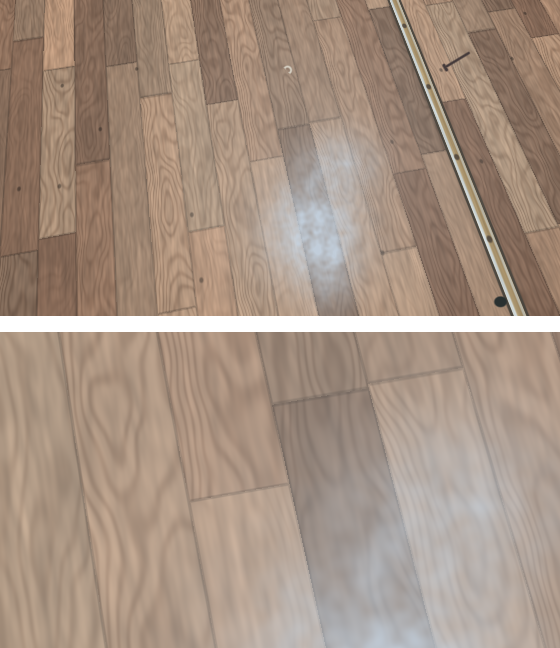
Top: the whole. Bottom: its middle third, enlarged.
A WebGL 2 fragment shader for this texture:

```glsl
#version 300 es
precision highp float;
// Staggered wood-strip floor in perspective, with window glare and a metal threshold strip.
uniform vec2 u_resolution;
out vec4 outColor;

vec2 hash2(vec2 p) {
  vec3 q = fract(p.xyx * vec3(0.1031, 0.1030, 0.0973));
  q += dot(q, q.yzx + 33.33);
  return fract((q.xx + q.yz) * q.zy);
}

float gradientNoise(vec2 p) {
  vec2 i = floor(p), f = p - i;
  vec2 s = f * f * f * (f * (f * 6.0 - 15.0) + 10.0);
  vec2 e = vec2(1, 0);
  float a = dot(hash2(i) * 2.0 - 1.0, f);
  float b = dot(hash2(i + e) * 2.0 - 1.0, f - e);
  float c = dot(hash2(i + e.yx) * 2.0 - 1.0, f - e.yx);
  float d = dot(hash2(i + 1.0) * 2.0 - 1.0, f - 1.0);
  return mix(mix(a, b, s.x), mix(c, d, s.x), s.y);
}

float segment(vec2 p, vec2 a, vec2 b) {
  vec2 d = b - a;
  return length(p - a - d * clamp(dot(p - a, d) / dot(d, d), 0.0, 1.0));
}

// Soft round spot of light with radii r
float spot(vec2 p, vec2 r) {
  p /= r;
  return exp(-dot(p, p));
}

vec3 woodFloor(vec2 ground, float pixel) {
  // Strips across, staggered boards of uneven length along
  float across = (ground.x - 0.234) / 0.0921;
  float column = floor(across);
  float u = across - column;
  float along = ground.y / 0.463 - fract(0.45 * column + 0.22 * sin(column * 2.3));
  along += 0.1 * sin(3.1416 * along + column * 1.7);
  float row = floor(along);
  vec2 rnd = hash2(vec2(column, row) + 41.0);
  vec2 rnd2 = hash2(vec2(row, column) + 87.0);
  vec2 seed = rnd * 60.0 + rnd2.yx * 25.0;

  // Board tone
  vec3 color = mix(vec3(0.49, 0.385, 0.315), vec3(0.71, 0.59, 0.485), smoothstep(0.0, 1.0, rnd.x));
  color *= mix(vec3(1.02, 0.98, 0.96), vec3(0.98, 1.01, 1.02), rnd2.x);

  // Cathedral rings, long streaks and pores
  float bend = gradientNoise(vec2(u * 1.6, ground.y * 7.0) + seed);
  float wave = gradientNoise(vec2(u * 3.0, ground.y * 22.0) + seed);
  float center = u - 0.25 - 0.5 * rnd2.y;
  float rings = ground.y * 9.0 * (rnd.y - 0.4) + 4.0 * center * center + 2.4 * bend + 0.5 * wave;
  float line = pow(0.5 + 0.5 * sin(rings * 13.0), 2.0);
  float streak = gradientNoise(vec2(u * 9.0, ground.y * 11.0) + seed);
  float pore = gradientNoise(vec2(u * 15.0, ground.y * 40.0) + seed);
  color *= 1.02 + 0.12 * bend + 0.17 * streak + 0.14 * pore;
  color *= 1.0 - (0.05 + 0.13 * rnd2.y) * line * vec3(0.85, 1.0, 1.1);

  // Seams between strips and at board ends
  float side = min(u, 1.0 - u) * 0.0921;
  float end = min(along - row, row + 1.0 - along) * 0.463;
  float seam = 1.0 - smoothstep(0.0006, 0.0012 + pixel, min(side, end));
  return color * (1.0 - 0.2 * seam);
}

void main() {
  vec2 p = vec2(gl_FragCoord.x, u_resolution.y - gl_FragCoord.y) / u_resolution.y;
  float pixel = 1.0 / u_resolution.y;
  float depth = 1.0 + 0.385 * p.y;
  vec2 ground = vec2(p.x + 0.081 * p.y, p.y + 0.14 * p.x) / depth;
  vec3 color = woodFloor(ground, pixel);

  // Sparse dark specks
  vec2 cell = floor(ground * 9.0);
  vec2 chance = hash2(cell + 13.0);
  float speck = length(ground * 9.0 - cell - 0.2 - 0.6 * chance) / 9.0;
  color *= 1.0 - 0.4 * step(0.85, chance.x) * (1.0 - smoothstep(0.002, 0.004 + pixel, speck));

  // Broad haze and mottled bluish window glare
  color = mix(color, vec3(0.72, 0.70, 0.69), 0.06 + 0.3 * spot(p - vec2(1.05, 0.55), vec2(0.55, 0.6)));
  float smear = gradientNoise(p * vec2(24.0, 17.0)) + 0.6 * gradientNoise(p * 55.0);
  float glare = 0.8 * spot(p - vec2(0.99, 0.73), vec2(0.14, 0.16));
  glare += 0.4 * spot(p - vec2(1.08, 0.51), vec2(0.11, 0.09));
  glare += 0.25 * spot(p - vec2(1.05, 0.87), vec2(0.07, 0.12));
  color = mix(color, vec3(0.78, 0.84, 0.90), clamp(glare * (1.0 + 0.6 * smear), 0.0, 0.9));

  // Threshold strip: shadowed rims, silver rails, brass middle
  float offset = ground.x - 1.247;
  float soft = 0.001 + pixel;
  float body = 1.0 - smoothstep(0.019, 0.019 + soft, abs(offset));
  float contact = exp(-max(abs(offset + 0.002) - 0.018, 0.0) * 150.0);
  color *= 1.0 - 0.18 * contact;
  vec3 metal = mix(vec3(0.70, 0.62, 0.47), vec3(0.62, 0.53, 0.38), smoothstep(-0.01, 0.01, offset));
  float rail = 1.0 - smoothstep(0.0015, 0.003 + soft, abs(offset + 0.0105));
  rail += 0.6 * (1.0 - smoothstep(0.001, 0.002 + soft, abs(offset - 0.011)));
  metal = mix(metal, vec3(0.80, 0.83, 0.83), min(rail, 1.0));
  metal = mix(metal, vec3(0.30, 0.28, 0.25), smoothstep(0.013, 0.016, abs(offset)));
  metal *= 1.0 + 0.12 * gradientNoise(vec2(offset * 200.0, ground.y * 14.0));
  color = mix(color, metal, body);

  // Evenly spaced screws along the strip
  float step_ = 0.167;
  vec2 screw = vec2(offset, (fract((ground.y - 0.086) / step_ + 0.5) - 0.5) * step_);
  color = mix(color, vec3(0.27, 0.24, 0.22), 0.8 * (1.0 - smoothstep(0.004, 0.006 + pixel, length(screw))));

  // Loose bolt with its head, dark cap and pale chip
  float bolt = min(segment(p, vec2(1.41, 0.212), vec2(1.483, 0.168)) - 0.004,
                   segment(p, vec2(1.405, 0.207), vec2(1.413, 0.221)) - 0.005);
  color = mix(color, vec3(0.27, 0.23, 0.23), 1.0 - smoothstep(-pixel, pixel, bolt));
  float cap = length((p - vec2(1.584, 0.955)) * vec2(0.85, 1.0)) - 0.017;
  color = mix(color, vec3(0.16, 0.19, 0.19), 1.0 - smoothstep(-pixel, pixel, cap));
  float chip = max(abs(length(p - vec2(0.91, 0.222)) - 0.011) - 0.003, p.y - p.x + 0.684);
  color = mix(color, vec3(0.84, 0.82, 0.77), 1.0 - smoothstep(-pixel, pixel, chip));

  outColor = vec4(color, 1.0);
}
```
